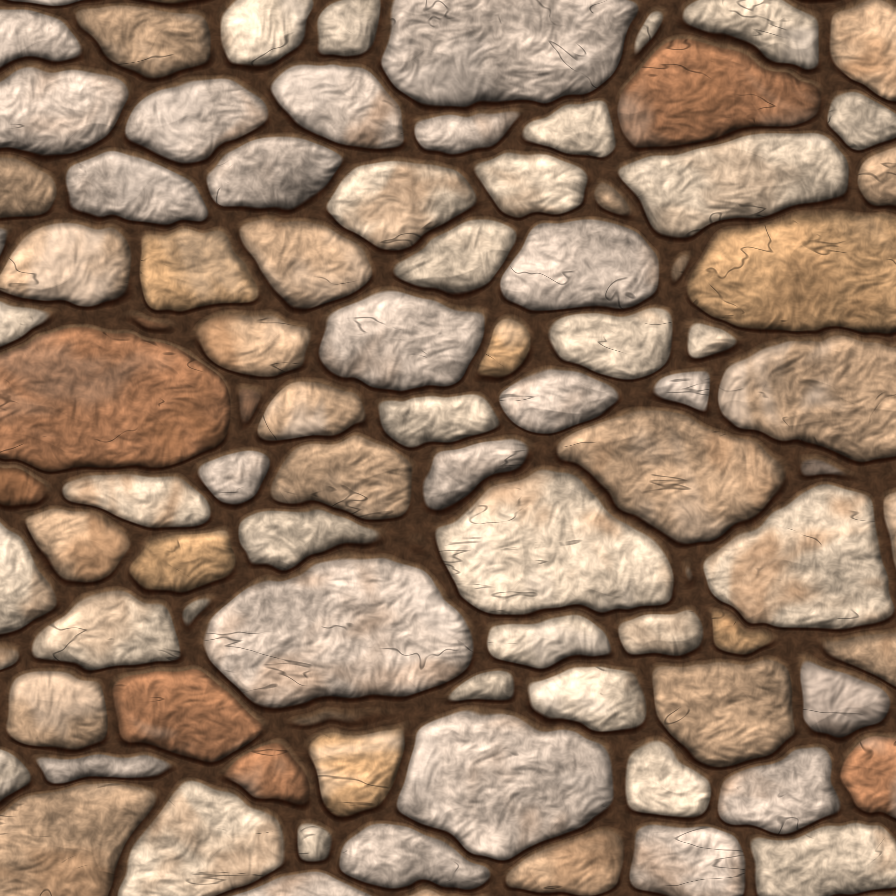
Reproduce this texture procedurally as a Shadertoy shader.

```glsl
const vec2 GRID = vec2(7.0, 12.0);
const float CORNER_SHARPNESS = 135.0;
const vec3 SHADOW = vec3(0.13, 0.06, 0.03);
const vec3 MORTAR = vec3(0.43, 0.33, 0.24);
const vec3 RUST = vec3(0.62, 0.42, 0.27);
const vec3 CHALK = vec3(0.92, 0.84, 0.77);

vec3 hash3(vec2 p) {
    vec3 q = fract(p.xyx * vec3(0.1031, 0.1030, 0.0973));
    q += dot(q, q.yxz + 33.33);
    return fract((q.xxy + q.yzz) * q.zyx);
}

// Sum of turned, warped sine products, roughly -1 to 1
float layeredSines(vec2 p, int layers) {
    const mat2 turn = mat2(0.8, 0.6, -0.6, 0.8);
    float sum = 0.0, amplitude = 0.6;
    for (int i = 0; i < layers; i++) {
        p = turn * p * 1.7 + vec2(3.1, 1.7);
        p += 0.35 * sin(p.yx * 1.1);
        sum += amplitude * sin(p.x) * cos(p.y);
        amplitude *= 0.68;
    }
    return sum;
}

// Staggered site: position in xy, weight in z; a few are much heavier
vec3 stoneSite(vec2 cell) {
    vec3 r = hash3(cell + 17.0);
    float weight = 0.35 * fract(r.z * 7.0) + 0.85 * step(0.87, r.z);
    vec2 jitter = vec2(0.15, 0.25) + vec2(0.7, 0.5) * r.xy;
    return vec3(cell + jitter + vec2(0.5 * mod(cell.y, 2.0), 0.0), weight);
}

float sitePower(vec2 q, vec3 site) {
    vec2 d = q - site.xy;
    return dot(d, d) - site.z;
}

// Weighted cellular pattern: rounded distance to the cell border
float stoneDistance(vec2 p, out vec2 stone, out vec2 inward) {
    vec2 q = p * GRID, base = floor(q);
    float nearest = 1e5;
    for (int y = -3; y <= 3; y++)
    for (int x = -3; x <= 3; x++) {
        vec2 cell = base + vec2(x, y);
        float power = sitePower(q, stoneSite(cell));
        if (power < nearest) { nearest = power; stone = cell; }
    }
    vec3 own = stoneSite(stone);
    float sum = 1e-12;
    inward = vec2(0.0);
    for (int y = -3; y <= 3; y++)
    for (int x = -3; x <= 3; x++) {
        vec2 cell = base + vec2(x, y);
        if (cell == stone) continue;
        vec3 other = stoneSite(cell);
        vec2 slope = (own.xy - other.xy) * GRID;
        float border = 0.5 * (sitePower(q, other) - nearest) / length(slope);
        float share = exp(-CORNER_SHARPNESS * border);
        sum += share;
        inward += share * normalize(slope);
    }
    inward /= sum;
    return -log(sum) / CORNER_SHARPNESS;
}

vec3 stoneTint(float pick) {
    if (pick < 0.30) return vec3(0.84, 0.75, 0.65);
    if (pick < 0.56) return vec3(0.72, 0.59, 0.47);
    if (pick < 0.77) return vec3(0.78, 0.70, 0.63);
    if (pick < 0.87) return vec3(0.74, 0.58, 0.42);
    if (pick < 0.94) return vec3(0.60, 0.42, 0.30);
    return vec3(0.52, 0.44, 0.38);
}

// Mottling, stains and broken cracks, different on every stone
vec3 stoneSurface(vec2 p, vec3 r, float grain) {
    vec2 q = p + 20.0 * r.xy;
    float mottle = layeredSines(q * vec2(12.0, 18.0), 6);
    float stain = layeredSines(q.yx * 8.0 + 5.0, 5);
    float seam = layeredSines(q * vec2(6.0, 13.0) + 9.0, 6);
    vec3 color = stoneTint(r.z) * (0.92 + 0.16 * r.y + 0.22 * mottle + 0.13 * grain);
    color = mix(color, RUST, 0.5 * r.x * smoothstep(0.15, 0.75, stain));
    color = mix(color, CHALK, 0.55 * r.y * smoothstep(0.1, 0.7, -stain));
    float crack = smoothstep(0.05, 0.0, abs(seam - 0.25)) * smoothstep(0.0, 0.4, mottle);
    return color * (1.0 - 0.35 * crack);
}

// Chipped height with sharp creases
float relief(vec2 p) {
    return layeredSines(p * 26.0, 5) - 0.8 * abs(layeredSines(p * vec2(11.0, 17.0) + 7.0, 4));
}

float stoneLight(vec2 p, vec2 inward, float depth, vec3 r) {
    const float e = 0.002;
    vec2 q = p + 9.0 * r.yz;
    vec2 bump = vec2(relief(q + vec2(e, 0.0)), relief(q + vec2(0.0, e))) - relief(q);
    vec2 tilt = -inward * 0.95 * exp(-depth / 0.010) - 1.5 * bump + 0.3 * (r.yx - 0.5);
    float light = dot(normalize(vec3(tilt, 1.0)), normalize(vec3(-0.35, 0.6, 0.75)));
    float occlusion = mix(0.62, 1.0, smoothstep(0.0, 0.009, depth));
    return (0.33 + 0.95 * max(light, 0.0)) * occlusion;
}

void mainImage(out vec4 fragColor, in vec2 fragCoord) {
    vec2 p = fragCoord / iResolution.y;
    vec2 wobble = vec2(layeredSines(p * 10.0, 4), layeredSines(p * 10.0 + 40.0, 4));
    vec2 stone, inward;
    float border = stoneDistance(p + 0.013 * wobble, stone, inward);
    vec3 r = hash3(stone + 71.0);
    float gap = 0.0038 + 0.0024 * r.y;
    float grain = layeredSines(p * 115.0, 4);

    // Joint: dark below the upper stone, paler above the lower one
    float across = 0.5 - 0.5 * inward.y * clamp(border / gap, 0.0, 1.0);
    vec3 joint = mix(SHADOW, MORTAR, smoothstep(0.1, 0.9, across)) * (1.0 + 0.2 * grain);

    // Lit stone face
    float depth = max(border - gap, 0.0);
    vec3 face = stoneSurface(p, r, grain) * stoneLight(p, inward, depth, r);

    float soft = max(0.0015, 0.7 / iResolution.y);
    vec3 color = mix(joint, face, smoothstep(-soft, soft, border - gap));
    fragColor = vec4(clamp(color, 0.0, 1.0), 1.0);
}
```
